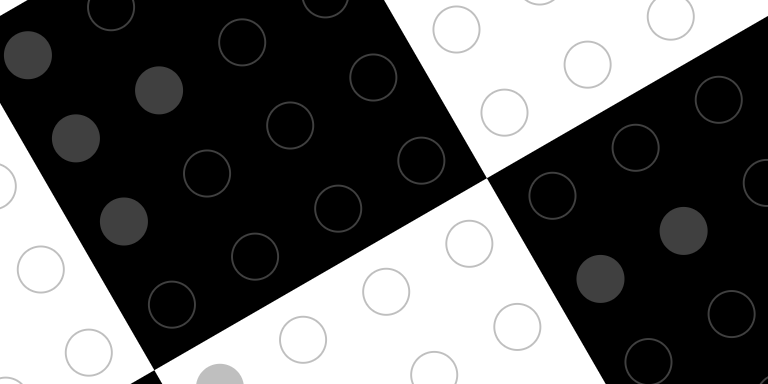
Write a WebGL 2 fragment shader that draws this pattern.

```glsl
#version 300 es
precision highp float;

uniform vec2 u_resolution;
out vec4 fragColor;

// Signed square wave with unit half-period and softened steps
vec2 squareWave(vec2 p, float pixel) {
    vec2 ramp = 0.5 - abs(mod(p + 0.5, 2.0) - 1.0);
    return clamp(2.0 * ramp / pixel, -1.0, 1.0);
}

// Diamond cluster of filled dots; its side arms appear in odd columns only
bool isFilled(vec2 cell, vec2 dotIndex) {
    float row = abs(dotIndex.y - 1.0);
    bool hasArms = mod(cell.x, 2.0) > 0.5;
    return dotIndex.x + row < 1.5 && (row < 0.5 || hasArms);
}

void main() {
    float pixel = 1.0 / u_resolution.y;
    vec2 uv = gl_FragCoord.xy * pixel;

    // Tilted board, one cell per canvas height, rows counted downwards
    float c = cos(radians(30.0)), s = sin(radians(30.0));
    vec2 board = mat2(c, s, s, -c) * (uv - vec2(1.268, 0.5359));

    // Checks
    vec2 wave = squareWave(board, pixel);
    float shade = 0.5 - 0.5 * wave.x * wave.y;

    // Four by four dots in each cell
    vec2 cell = floor(board);
    vec2 dotIndex = floor(fract(board) * 4.0);
    float radius = length(fract(board * 4.0) - 0.5) / 4.0;
    float dist = isFilled(cell, dotIndex) ? radius - 0.0625
                                          : abs(radius - 0.06) - 0.0025;
    float ink = clamp(0.5 - dist / pixel, 0.0, 1.0);
    shade = mix(shade, mix(0.25, 0.75, shade), ink);

    fragColor = vec4(vec3(shade), 1.0);
}
```
